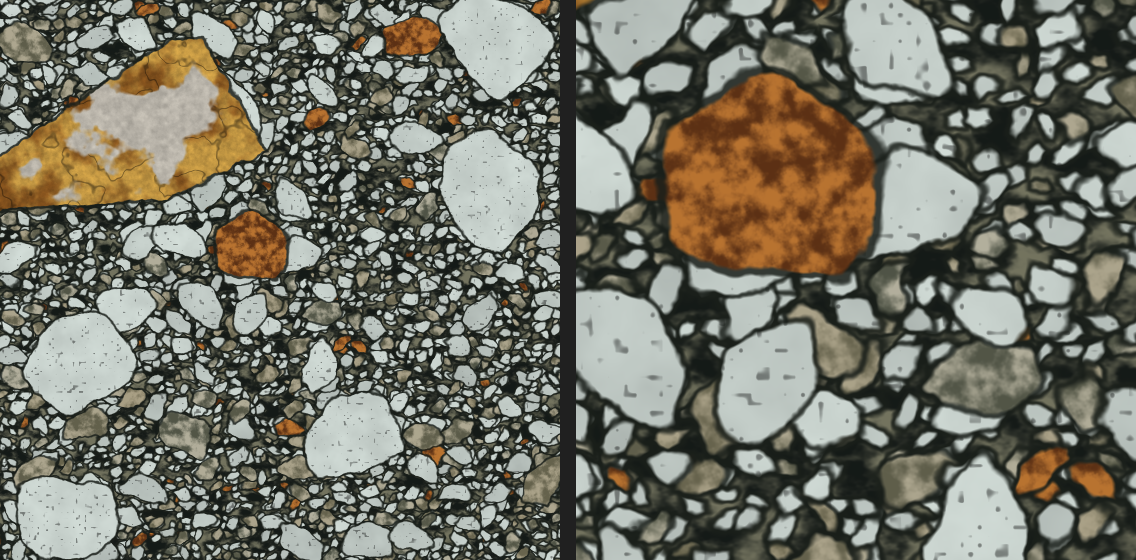
Left: the whole. Right: its middle third, enlarged.
This texture is drawn by a Shadertoy shader. Its source:

```glsl
// Thin section of a poorly sorted sandstone: pale quartz, grey lithic and rust
// grains in a dark matrix. Scattered convex polygons are painted from fine to
// coarse with dark rims, then an amber wedge-shaped clast is laid on top.

float hash(vec2 p) {
    return fract(sin(dot(p, vec2(127.1, 311.7))) * 43758.5453);
}

float noise(vec2 p) {
    vec2 i = floor(p), f = fract(p);
    f = f * f * (3.0 - 2.0 * f);
    return mix(mix(hash(i), hash(i + vec2(1, 0)), f.x),
               mix(hash(i + vec2(0, 1)), hash(i + vec2(1, 1)), f.x), f.y);
}

float fbm(vec2 p) {
    float sum = 0.0, amp = 0.53;
    for (int i = 0; i < 4; i++) {
        sum += amp * noise(p);
        p = mat2(1.6, 1.2, -1.2, 1.6) * p + 3.7;
        amp *= 0.5;
    }
    return sum;
}

mat2 rotation(float a) {
    return mat2(cos(a), -sin(a), sin(a), cos(a));
}

// Distance to an irregular seven-sided grain of about the given radius
float grainDistance(vec2 q, vec2 id, float radius) {
    float d = -1e3;
    for (int k = 0; k < 7; k++) {
        float fk = float(k);
        float a = (fk + 0.7 * hash(id + fk * 1.9)) * 0.8976;
        float side = dot(q, vec2(cos(a), sin(a))) - radius * (0.7 + 0.35 * hash(id + fk * 3.1 + 5.0));
        float h = max(radius * 0.18 - abs(d - side), 0.0) / (radius * 0.18);
        d = max(d, side) + h * h * radius * 0.045;
    }
    return d;
}

vec3 quartz(vec2 p) {
    vec3 c = vec3(0.79, 0.83, 0.81) * (0.92 + 0.14 * fbm(p * 28.0));
    return c * (1.0 - 0.4 * smoothstep(0.8, 0.97, noise(p * 190.0)));
}

vec3 rust(vec2 p) {
    return mix(vec3(0.36, 0.19, 0.08), vec3(0.72, 0.45, 0.19), smoothstep(0.25, 0.7, fbm(p * 100.0)));
}

// Picks quartz, tinted lithic or rust for one grain
vec3 mineral(vec2 p, vec2 id) {
    float kind = hash(id + 7.3);
    if (kind < 0.035) return rust(p);
    if (kind < 0.28) {
        vec3 lithic = mix(vec3(0.30, 0.32, 0.27), vec3(0.70, 0.69, 0.62), smoothstep(0.28, 0.7, fbm(p * 75.0)));
        return mix(lithic, vec3(0.60, 0.52, 0.36), 0.4 * hash(id + 2.7));
    }
    return quartz(p) * (0.9 + 0.12 * hash(id + 4.1));
}

// Paints a filled shape with a soft edge and a dark rim
vec3 paint(vec3 col, vec3 fill, float d, float rim) {
    float soft = max(0.0016, 0.8 / iResolution.y);
    col = mix(col, vec3(0.10, 0.12, 0.10), 0.85 * smoothstep(rim + soft, rim - soft, d));
    return mix(col, fill, smoothstep(soft, -soft, d));
}

// One size class of grains, scattered over a jittered grid
vec3 scatter(vec3 col, vec2 p, vec2 w, float scale, float share) {
    vec2 cell = floor(w * scale);
    for (int y = -1; y <= 1; y++)
    for (int x = -1; x <= 1; x++) {
        vec2 id = cell + vec2(x, y) + scale * 3.0;
        if (hash(id + 0.5) > share) continue;
        vec2 centre = cell + vec2(x, y) + 0.5 + 0.6 * (vec2(hash(id + 1.3), hash(id + 2.1)) - 0.5);
        vec2 q = rotation(0.2 + 2.0 * (hash(id + 3.7) - 0.5)) * (w * scale - centre);
        float d = grainDistance(q * vec2(0.8, 1.25), id, mix(0.25, 0.47, hash(id + 6.2))) / scale;
        if (d < 0.008) col = paint(col, mineral(p, id), d, 0.0035);
    }
    return col;
}

void mainImage(out vec4 fragColor, in vec2 fragCoord) {
    vec2 p = fragCoord / iResolution.xy;
    vec2 w = p + 0.014 * (vec2(fbm(p * 42.0), fbm(p * 42.0 + 31.0)) - 0.5);

    // Dark, greenish, faintly layered matrix
    vec3 col = mix(vec3(0.08, 0.10, 0.09), vec3(0.45, 0.45, 0.37), smoothstep(0.32, 0.72, fbm(p * vec2(48, 72))));

    // Fine to medium grains
    col = scatter(col, p, w, 58.0, 0.75);
    col = scatter(col, p, w, 35.0, 0.65);
    col = scatter(col, p, w, 20.0, 0.45);
    col = scatter(col, p, w, 10.0, 0.36);

    // Coarse quartz grains on an evenly spread sequence
    for (int i = 0; i < 6; i++) {
        float fi = float(i);
        vec2 id = vec2(fi, 9.0);
        vec2 q = rotation(fi * 1.7) * (w - fract(vec2(0.12, 0.08) + fi * vec2(0.755, 0.57)));
        float d = grainDistance(q * vec2(0.9, 1.12), id, 0.085 + 0.035 * hash(id));
        col = paint(col, quartz(p), d, 0.004);
    }

    // Round rust clast below the wedge
    col = paint(col, rust(p), grainDistance((w - vec2(0.45, 0.555)) * vec2(0.9, 1.2), vec2(4.0), 0.073), 0.005);

    // Amber wedge with a pale, ragged core and fine cracks
    float wedge = max(max(dot(w, vec2(-0.565, 0.826)) - 0.595, dot(w, vec2(0.87, 0.49)) - 0.769),
                      max(dot(w, vec2(0.06, -0.998)) + 0.626, dot(w, vec2(0.447, -0.894)) + 0.443));
    wedge = max(wedge, w.y - 0.93);
    vec3 amber = mix(vec3(0.50, 0.31, 0.11), vec3(0.76, 0.59, 0.26), smoothstep(0.3, 0.65, fbm(p * 22.0)));
    amber *= 0.8 + 0.4 * fbm(p * 120.0);
    vec2 core = rotation(0.35) * (p - vec2(0.26, 0.775)) * vec2(6.5, 15.0);
    float pale = smoothstep(0.15, -0.1, length(core) - 1.0 + 2.2 * (fbm(p * 20.0 + 8.0) - 0.5));
    amber = mix(amber, vec3(0.72, 0.70, 0.66) * (0.85 + 0.3 * fbm(p * 95.0)), pale);
    amber *= 1.0 - 0.35 * smoothstep(0.025, 0.0, abs(fbm(p * 14.0 + 5.0) - 0.5)) * (1.0 - pale);
    col = paint(col, amber, wedge, 0.005);

    fragColor = vec4(col, 1.0);
}
```
